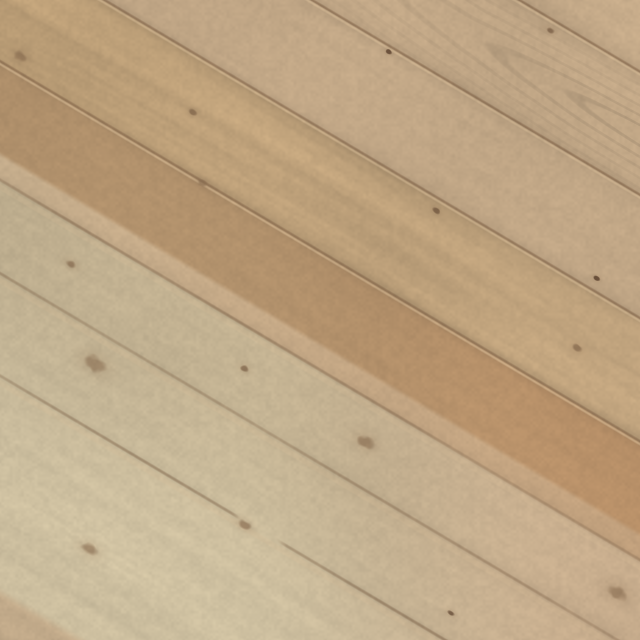
Reproduce this texture procedurally as a three.js fragment shader.

```glsl
varying vec2 vUv;

const float SLOPE = 0.594;          // fall of the boards across the canvas
const float UPPER_EDGE = 0.097;     // lowest seam of the upper boards
const float UPPER_PITCH = 0.1925;
const float LEDGE_TOP = 0.239;      // narrow strip between the two surfaces
const float LEDGE_BOTTOM = 0.281;
const float LOWER_PITCH = 0.139;
const float LOWER_GROWTH = 0.007;   // lower boards widen slightly
const float LAST_EDGE = 0.925;
const float SOFT = 0.002;
const float KNOT_CELLS = 4.0;
const float GRAIN_DEPTH = 0.11;
const float SPECKLE = 0.035;

const vec3 HONEY = vec3(0.735, 0.62, 0.465);
const vec3 TAN = vec3(0.77, 0.665, 0.535);
const vec3 BROWN = vec3(0.69, 0.565, 0.42);
const vec3 AMBER = vec3(0.715, 0.56, 0.405);
const vec3 LEDGE_COOL = vec3(0.775, 0.68, 0.55);
const vec3 LEDGE_WARM = vec3(0.76, 0.63, 0.49);
const vec3 SAGE = vec3(0.755, 0.69, 0.565);
const vec3 CREAM = vec3(0.81, 0.755, 0.63);
const vec3 PEACH = vec3(0.785, 0.68, 0.555);
const vec3 SEAM_DARK = vec3(0.52, 0.40, 0.29);
const vec3 SEAM_LIGHT = vec3(0.86, 0.75, 0.60);
const vec3 KNOT_DARK = vec3(0.32, 0.22, 0.15);
const vec3 KNOT_PALE = vec3(0.53, 0.42, 0.31);

float hash(vec2 p) {
  return fract(sin(dot(p, vec2(127.1, 311.7))) * 43758.5453);
}

float noise(vec2 p) {
  vec2 i = floor(p), f = fract(p);
  f = f * f * (3.0 - 2.0 * f);
  return mix(mix(hash(i), hash(i + vec2(1.0, 0.0)), f.x),
             mix(hash(i + vec2(0.0, 1.0)), hash(i + 1.0), f.x), f.y);
}

float line(float d, float halfWidth) {
  return 1.0 - smoothstep(halfWidth - SOFT, halfWidth + SOFT, abs(d));
}

float stepAt(float edge, float x) {
  return smoothstep(edge - SOFT, edge + SOFT, x);
}

// Streaks run along the board, with finer fibres on top
float grain(vec2 wood, float seed) {
  wood.y += 0.025 * noise(wood * vec2(3.0, 5.0) + seed);
  float broad = noise(wood * vec2(1.6, 48.0) + seed);
  float fine = noise(wood * vec2(5.0, 130.0) + seed);
  return 0.65 * broad + 0.35 * fine - 0.5;
}

vec3 addKnots(vec3 color, vec2 uv) {
  vec2 home = floor(uv * KNOT_CELLS);
  vec2 axis = normalize(vec2(1.0, -SLOPE));
  for (int j = -1; j <= 1; j++) {
    for (int i = -1; i <= 1; i++) {
      vec2 cell = home + vec2(float(i), float(j));
      vec2 jitter = vec2(hash(cell + 3.7), hash(cell + 8.2));
      vec2 d = uv - (cell + 0.12 + 0.76 * jitter) / KNOT_CELLS;
      d = vec2(dot(d, axis), dot(d, vec2(-axis.y, axis.x)));
      float size = hash(cell + 15.4);
      float radius = mix(0.004, 0.015, size * size);
      float r = length(d * vec2(0.75, 1.15)) / radius;
      r += 0.45 * (noise(uv * 130.0) - 0.5);
      float core = 1.0 - smoothstep(0.45, 1.15, r);
      float halo = exp(-0.5 * r * r);
      vec3 tint = mix(KNOT_DARK, KNOT_PALE, smoothstep(0.1, 0.6, size));
      color = mix(color, KNOT_PALE, 0.25 * halo);
      color = mix(color, tint, core * mix(0.75, 0.5, size));
    }
  }
  return color;
}

void main() {
  float down = 1.0 - vUv.y;
  float across = down - SLOPE * vUv.x;
  vec2 wood = vec2((vUv.x + SLOPE * down) / sqrt(1.0 + SLOPE * SLOPE), across);

  // Upper boards
  float upper = (UPPER_EDGE - across) / UPPER_PITCH;
  float board = floor(upper);
  float toTan = stepAt(UPPER_EDGE - UPPER_PITCH, across);
  vec3 color = mix(TAN, mix(HONEY, TAN, 0.35 * vUv.x), toTan);
  color = mix(color, mix(BROWN, AMBER, smoothstep(0.3, 1.0, vUv.x)), stepAt(UPPER_EDGE, across));

  // Ledge and pale lower boards
  vec3 pale = mix(SAGE, CREAM, smoothstep(0.3, 0.75, across));
  pale = mix(pale, PEACH, smoothstep(0.35, 1.0, vUv.x));
  color = mix(color, mix(LEDGE_COOL, LEDGE_WARM, vUv.x), smoothstep(LEDGE_TOP - 0.004, LEDGE_TOP + 0.008, across));
  color = mix(color, pale, smoothstep(LEDGE_BOTTOM - 0.004, LEDGE_BOTTOM + 0.006, across));
  color = mix(color, TAN, 0.8 * smoothstep(LAST_EDGE - 0.01, LAST_EDGE + 0.01, across));

  // Grain, strongest on the lowest upper board, with arched rings on one above
  float onUpper = 1.0 - stepAt(UPPER_EDGE, across);
  float strength = mix(0.35, 1.0, onUpper * toTan) + 0.3 * smoothstep(0.6, 0.75, across);
  float seed = onUpper * max(board, 0.0) * 7.3;
  color *= 1.0 + GRAIN_DEPTH * strength * grain(wood, seed);
  float ring = length((wood - vec2(1.0, -0.384)) * vec2(0.1, 1.0)) + 0.012 * noise(wood * 9.0);
  float arches = smoothstep(0.3, 1.0, sin(ring * 380.0)) * exp(-ring * 18.0);
  color *= 1.0 - 0.12 * arches * step(1.5, board) * step(board, 2.5);

  // Upper seams: dark groove with a lit lower lip
  float seam = (upper - floor(upper + 0.5)) * UPPER_PITCH;
  float hasSeam = step(-0.5, upper);
  color *= 1.0 - 0.10 * hasSeam * exp(-abs(seam) * 90.0);
  color = mix(color, SEAM_DARK, 0.6 * hasSeam * line(seam - 0.0015, 0.0022));
  color = mix(color, SEAM_LIGHT, 0.55 * hasSeam * line(seam + 0.003, 0.002));

  // Lower seams: soft first groove, then thin lines with one worn gap
  for (int k = 0; k < 3; k++) {
    float n = float(k);
    float d = across - (LEDGE_BOTTOM + LOWER_PITCH * n + LOWER_GROWTH * n * n);
    float gap = smoothstep(0.025, 0.045, abs(vUv.x - 0.405));
    float worn = mix(1.0, gap, step(1.5, n)) * (0.7 + 0.5 * noise(wood * 7.0 + n));
    color = mix(color, SEAM_DARK, 0.38 * worn * line(d, 0.0025));
    color *= 1.0 - 0.06 * worn * exp(-abs(d) * 130.0);
    color = mix(color, SEAM_LIGHT, 0.2 * line(d - 0.011, 0.005));
  }

  // Knots, slow stains and fine speckle
  color = addKnots(color, vUv);
  color *= 1.0 + 0.05 * (noise(vUv * 5.0) - 0.5);
  color *= 1.0 + SPECKLE * (noise(vUv * 230.0) + noise(vUv * 110.0) - 1.0);
  gl_FragColor = vec4(color, 1.0);
}
```
